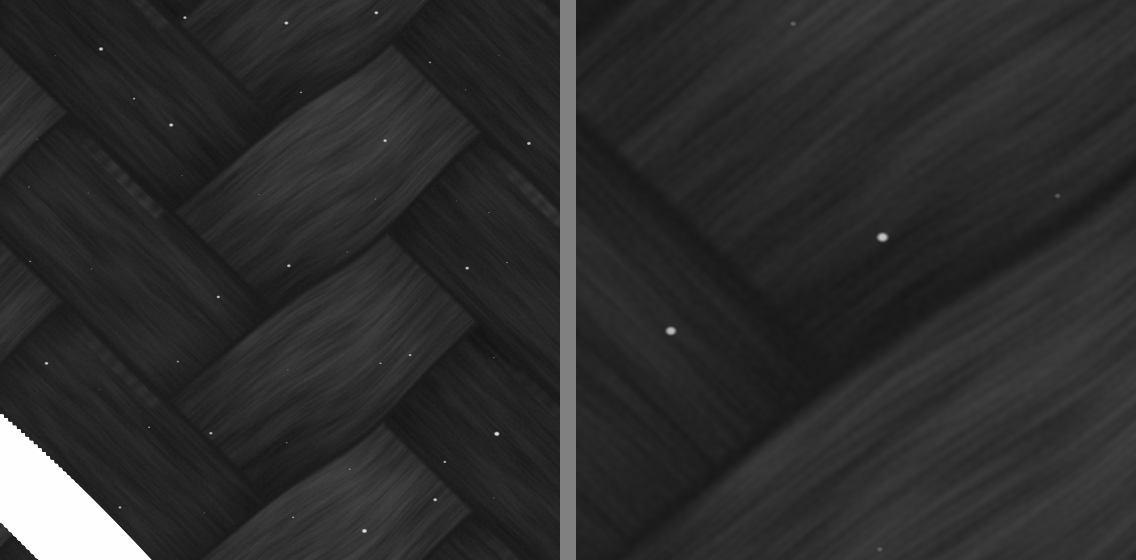
Left: the whole. Right: its middle third, enlarged.
A three.js fragment shader for this texture:

```glsl
varying vec2 vUv;

#define ORIGIN vec2(0.306, 0.622)
#define WARP_STEP vec2(0.181, -0.178)
#define WEFT_STEP vec2(0.189, 0.160)
#define WEFT_GREY 0.192
#define WARP_GREY 0.141
#define SEAM_GREY 0.105
#define BEND 0.09
#define FIBRE 0.075
#define SPECK_GRID 7.0
#define GAP_LOW 0.068
#define GAP_HIGH 0.263
#define SOFT 0.0014

float hash(vec2 p) {
  vec3 q = fract(vec3(p.xyx) * 0.1031);
  q += dot(q, q.yzx + 33.33);
  return fract((q.x + q.y) * q.z);
}

float gradientDot(vec2 cell, vec2 offset) {
  float angle = 6.2832 * hash(cell);
  return dot(vec2(cos(angle), sin(angle)), offset);
}

float noise(vec2 p) {
  vec2 i = floor(p), f = p - i;
  vec2 u = f * f * f * (f * (f * 6.0 - 15.0) + 10.0);
  float low = mix(gradientDot(i, f), gradientDot(i + vec2(1, 0), f - vec2(1, 0)), u.x);
  float high = mix(gradientDot(i + vec2(0, 1), f - vec2(0, 1)), gradientDot(i + 1.0, f - 1.0), u.x);
  return mix(low, high, u.y);
}

float cross2(vec2 a, vec2 b) { return a.x * b.y - a.y * b.x; }

// Long streaks of several widths running along a strip
float fibres(float across, float along) {
  return noise(vec2(across * 9.0, along * 1.1))
       + 0.8 * noise(vec2(across * 26.0 + 40.0, along * 2.2))
       + 0.6 * noise(vec2(across * 60.0 + 90.0, along * 5.0));
}

// Two-over, two-under twill on a skewed lattice
float weave(vec2 p) {
  vec2 q = p - ORIGIN;
  float det = cross2(WARP_STEP, WEFT_STEP);
  float a = cross2(q, WEFT_STEP) / det;
  float b = cross2(WARP_STEP, q) / det;
  float phase = mod(a + b, 4.0) - 1.95;
  a -= BEND * exp(-3.0 * phase * phase);

  float row = floor(a), column = floor(b);
  float v = a - row, w = b - column;
  float k = mod(row + column, 4.0);
  float grey, edge;

  if (k < 2.0) {
    // Pale strip on top, dimmer where it dives under
    float t = k + w;
    float id = hash(vec2(row, floor((row + column) / 4.0)) + 50.0);
    grey = WEFT_GREY * (0.94 + 0.14 * id) + FIBRE * 0.75 * fibres(a, b);
    grey *= mix(0.76, 1.06, smoothstep(0.0, 0.9, t));
    grey *= 1.0 - 0.17 * smoothstep(1.45, 2.0, t);
    grey *= 1.0 - 0.24 * smoothstep(0.45, 1.0, v) * (1.0 - smoothstep(0.7, 1.7, t));
    edge = min(min(v, 1.0 - v), min(t, 2.0 - t));
  } else {
    // Dark strip on top
    float s = k - 2.0 + v;
    float id = hash(vec2(column, floor((row + column) / 4.0)) + 80.0);
    grey = WARP_GREY * (0.94 + 0.14 * id) + FIBRE * 0.5 * fibres(b, a);
    grey *= mix(0.82, 1.0, smoothstep(0.0, 0.35, min(s, 2.0 - s)));
    grey *= mix(0.86, 1.0, smoothstep(0.0, 0.25, min(w, 1.0 - w)));

    // Beaded pale ledge showing beside the strip
    float ledge = smoothstep(0.87, 0.895, w) * (1.0 - smoothstep(0.955, 0.98, w));
    ledge *= smoothstep(0.0, 0.6, s) * (1.0 - smoothstep(0.93, 1.0, s));
    float bead = 0.7 + 0.3 * sin(s * 55.0 + 4.0 * noise(vec2(a * 5.0, column)));
    grey += 0.075 * (0.4 + 0.6 * id) * ledge * bead;
    edge = min(min(w, 1.0 - w), min(s, 2.0 - s));
  }
  return mix(SEAM_GREY, grey, smoothstep(0.0, 0.04, edge));
}

// Scattered dust, mostly tiny and faint
float dust(vec2 p) {
  vec2 cell = floor(p * SPECK_GRID);
  float size = hash(cell + 31.0);
  vec2 centre = (cell + 0.1 + 0.8 * vec2(hash(cell + 7.0), hash(cell + 19.0))) / SPECK_GRID;
  float radius = mix(0.0014, 0.0042, pow(size, 5.0));
  vec2 d = (p - centre) * vec2(0.9, 1.1);
  float spot = 1.0 - smoothstep(radius * 0.4, radius * 1.5, length(d));
  return spot * mix(0.15, 0.95, size * size);
}

// White diagonal opening with a serrated rim
float opening(vec2 p) {
  float along = p.x - p.y;
  float teeth = 0.0022 * sin(along * 440.0) * (1.0 - smoothstep(0.08, 0.16, p.x));
  float sum = p.x + p.y;
  float high = GAP_HIGH + 0.03 * p.x + 0.4 * p.x * max(0.27 - p.x, 0.0) + teeth;
  float low = GAP_LOW + 0.001 * sin(along * 400.0);
  return smoothstep(low - SOFT, low + SOFT, sum) * (1.0 - smoothstep(high - SOFT, high + SOFT, sum));
}

void main() {
  float grey = weave(vUv);
  grey += 0.014 * noise(vUv * 190.0) + 0.02 * noise(vUv * 4.0);
  grey = mix(grey, 0.97, dust(vUv));
  grey = mix(grey, 0.995, opening(vUv));
  gl_FragColor = vec4(vec3(grey), 1.0);
}
```
